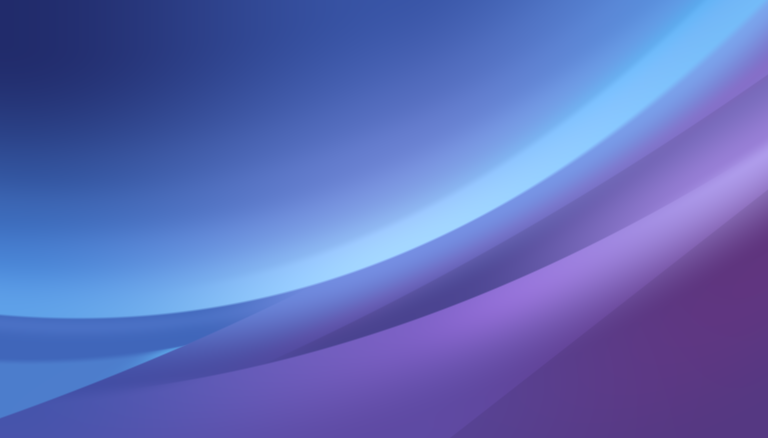
This background is drawn by a WebGL 1 fragment shader. Its source:

```glsl
precision highp float;
// Sweeping silk-like ribbons of blue, cyan and violet light.
uniform vec2 u_resolution;

// Blend three colours placed at the left, middle and right.
vec3 ramp(vec3 left, vec3 middle, vec3 right, float x) {
  return mix(mix(left, middle, smoothstep(0.0, 0.52, x)), right, smoothstep(0.52, 1.0, x));
}

float edge(float d) {
  return smoothstep(-0.003, 0.003, d);
}

float bell(float d, float width) {
  return exp(-d * d / (width * width));
}

// Dark blue field that brightens toward the main arc.
vec3 upperField(float x, float height) {
  vec3 deep = ramp(vec3(0.13, 0.17, 0.42), vec3(0.22, 0.33, 0.65), vec3(0.30, 0.51, 0.83), x);
  vec3 haze = ramp(vec3(0.28, 0.52, 0.86), vec3(0.50, 0.58, 0.90), vec3(0.35, 0.60, 0.90), x);
  vec3 glow = ramp(vec3(0.37, 0.63, 0.91), vec3(0.60, 0.80, 0.98), vec3(0.43, 0.71, 0.95), x);
  vec3 col = mix(haze, deep, smoothstep(0.0, 0.62, height));
  col = mix(col, glow, bell(height, 0.11 + 0.04 * x));

  // Pale ribbon with a crisp upper rim.
  float rim = 0.05 + 0.1 * x * x;
  float ribbon = smoothstep(0.012, -0.012, height - rim) * smoothstep(0.15, 0.5, x);
  col += 0.045 * ribbon * (1.0 - 0.5 * smoothstep(0.75, 1.0, x));
  col += vec3(-0.03, 0.03, 0.02) * bell(height - rim, 0.04) * smoothstep(0.5, 0.85, x);

  // Faint silky strands.
  float strands = sin(height * 42.0 + x * 5.0) * sin(height * 17.0 - x * 7.0);
  return col + 0.008 * strands * bell(height - 0.2, 0.15);
}

// Shadowed fold under the main arc, lilac where it nears the lower ribbon.
vec3 middleFold(float x, float depth, float aboveFold, float aboveRibbon) {
  vec3 lit = ramp(vec3(0.28, 0.42, 0.75), vec3(0.46, 0.56, 0.89), vec3(0.48, 0.65, 0.93), x);
  vec3 dark = ramp(vec3(0.25, 0.31, 0.65), vec3(0.32, 0.29, 0.62), vec3(0.48, 0.44, 0.78), x);
  vec3 col = mix(lit, dark, smoothstep(0.0, 0.15, depth));
  col += vec3(0.035, -0.01, 0.0) * bell(aboveFold - 0.015, 0.03) * smoothstep(0.25, 0.5, x);
  col *= 1.0 - 0.09 * edge(-aboveFold) * smoothstep(0.3, 0.45, x);
  float lilac = smoothstep(0.6, 0.95, x) * bell(aboveRibbon, 0.11);
  return mix(col, vec3(0.63, 0.52, 0.87), 0.85 * lilac);
}

// Violet ribbon sinking into plum at the lower right.
vec3 lowerRibbon(float x, float depth, float crease) {
  vec3 lit = ramp(vec3(0.27, 0.33, 0.67), vec3(0.46, 0.37, 0.75), vec3(0.69, 0.62, 0.93), x);
  vec3 violet = ramp(vec3(0.31, 0.32, 0.67), vec3(0.37, 0.29, 0.64), vec3(0.40, 0.22, 0.53), x);
  vec3 col = mix(lit, violet, smoothstep(0.0, 0.24, depth));
  col += vec3(0.08, 0.03, 0.07) * bell(x - 0.66, 0.14) * bell(depth - 0.04, 0.08);
  col = mix(col, vec3(0.30, 0.22, 0.50), 0.65 * smoothstep(0.25, 0.62, depth));
  return col * (1.0 - 0.08 * edge(crease) * bell(crease, 0.3));
}

void main() {
  vec2 uv = gl_FragCoord.xy / u_resolution;
  float x = uv.x;
  float y = uv.y;

  // Signed heights above each sweeping curve.
  float arc = y - (0.281 + x * (-0.154 + x * (0.733 + 0.14 * x)));
  float fold = y - (-0.065 + x * (0.569 + 0.326 * x));
  float ribbon = y - (0.088 + x * (0.05 + 0.531 * x));
  float wedge = y - (0.045 + x * (0.62 + 0.3 * x));
  float lip = y - (0.178 + x * (-0.06 + 0.81 * x));
  float crease = 1.37 * (x - 0.586) - y;

  // Lower layers.
  vec3 col = middleFold(x, -arc, fold, ribbon);
  float ribbonMask = mix(smoothstep(0.02, -0.02, ribbon), edge(-ribbon), smoothstep(0.15, 0.3, x));
  ribbonMask = mix(ribbonMask, smoothstep(0.025, -0.025, ribbon), smoothstep(0.75, 1.0, x));
  col = mix(col, lowerRibbon(x, max(-ribbon, 0.0), crease), ribbonMask);

  // Translucent blue wedge with a cyan glint at its tip.
  vec3 blue = mix(vec3(0.25, 0.40, 0.73), vec3(0.30, 0.49, 0.80), smoothstep(0.006, -0.012, lip));
  blue += 0.04 * bell(arc + 0.02, 0.02);
  blue += vec3(0.08, 0.20, 0.14) * bell(x - 0.25, 0.06) * bell(wedge, 0.02) * edge(-lip);
  col = mix(col, blue, edge(wedge) * smoothstep(0.42, 0.24, x));

  // Main arc, a little softer toward the upper right.
  float softness = 0.004 + 0.012 * smoothstep(0.6, 1.0, x);
  col = mix(col, upperField(x, max(arc, 0.0)), smoothstep(-softness, softness, arc));

  gl_FragColor = vec4(clamp(col, 0.0, 1.0), 1.0);
}
```
